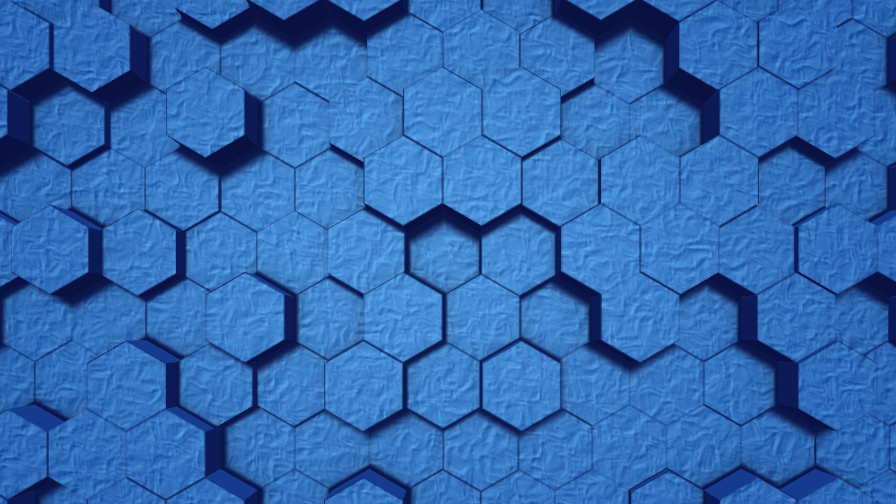
Reproduce this pattern procedurally as a WebGL 1 fragment shader.

```glsl
precision highp float;
uniform vec2 u_resolution;

const vec2 GRID = vec2(1.0, 1.7320508);
const float SIXTH_TURN = 1.0471976;
const int LEVELS = 24;

float hash(vec2 p) {
  vec3 q = fract(p.xyx * 0.1031);
  q += dot(q, q.yzx + 33.33);
  return fract((q.x + q.y) * q.z);
}

float noise(vec2 p) {
  vec2 i = floor(p), f = fract(p);
  f = f * f * (3.0 - 2.0 * f);
  return mix(mix(hash(i), hash(i + vec2(1.0, 0.0)), f.x),
             mix(hash(i + vec2(0.0, 1.0)), hash(i + 1.0), f.x), f.y);
}

// Warped ridges of the stucco surface
float relief(vec2 p) {
  p += 0.9 * vec2(noise(p * 0.8), noise(p * 0.8 + 19.0));
  float sum = 0.0, amp = 0.5;
  for (int i = 0; i < 3; i++) {
    sum += amp * abs(2.0 * noise(p) - 1.0);
    p = p * 2.03 + 7.1;
    amp *= 0.55;
  }
  return sum;
}

float emboss(vec2 p, vec2 offset) {
  return relief(p + offset) - relief(p - offset);
}

// xy: position within the hexagon, zw: its id in half steps
vec4 hexCell(vec2 q) {
  vec2 idA = floor(q / GRID + 0.5);
  vec2 idB = floor(q / GRID) + 0.5;
  vec2 a = q - idA * GRID, b = q - idB * GRID;
  return dot(a, a) < dot(b, b) ? vec4(a, idA) : vec4(b, idB);
}

float tileHeight(vec2 id) {
  return smoothstep(0.38, 0.78, hash(id * 2.0 + 41.0));
}

vec2 direction(float sector) {
  return vec2(cos(sector * SIXTH_TURN), sin(sector * SIXTH_TURN));
}

// Grid position seen at a screen point on a plane of the given height
vec2 project(vec2 p, float height) {
  vec2 eye = vec2(0.02, -0.17);
  vec2 ground = eye + (p - eye) * (1.0 - 0.06 * height);
  return ground / 0.1475 + vec2(0.06, 0.03);
}

vec3 wallColour(vec2 local, vec3 shadowTint) {
  float sector = floor(atan(local.y, local.x) / SIXTH_TURN + 0.5);
  float lit = smoothstep(-0.4, 0.85, direction(sector).y);
  return mix(shadowTint, vec3(0.08, 0.23, 0.56), lit);
}

// Seams and shadows from the six neighbours of a tile
vec3 topColour(vec4 cell, vec3 base, vec3 shadowTint) {
  float height = tileHeight(cell.zw);
  float shade = 0.0, seam = 0.0, occlusion = 0.0;
  for (int i = 0; i < 6; i++) {
    vec2 n = direction(float(i));
    vec2 neighbour = floor(2.0 * (cell.zw + n / GRID) + 0.5) * 0.5;
    float edge = 0.5 - dot(cell.xy, n);
    float rise = max(tileHeight(neighbour) - height, 0.0);
    float reach = rise * (0.04 + 0.09 * max(n.y, 0.0) + 0.03 * max(-n.x, 0.0));
    float shadow = 1.0 - smoothstep(0.5 * reach, 1.7 * reach + 0.012, edge);
    shade = max(shade, shadow * smoothstep(0.0, 0.2, rise));
    occlusion += rise * exp(-9.0 * edge);
    float strength = 0.12 + 0.6 * hash((cell.zw + neighbour) * 2.0 + 5.0);
    seam = max(seam, strength * (1.0 - smoothstep(0.006, 0.022, edge)));
  }
  vec3 colour = base * (1.0 - 0.28 * min(occlusion, 1.0));
  return mix(colour, shadowTint, max(0.93 * shade, seam));
}

// Descend through the levels to the first tile in the line of sight
vec3 shadeTiles(vec2 p, vec3 base, vec3 shadowTint) {
  vec4 cell = vec4(0.0);
  for (int i = 0; i <= LEVELS; i++) {
    float level = 1.0 - float(i) / float(LEVELS);
    cell = hexCell(project(p, level));
    if (tileHeight(cell.zw) + 0.001 >= level) break;
  }
  vec4 top = hexCell(project(p, tileHeight(cell.zw)));
  bool onTop = distance(top.zw, cell.zw) < 0.1;
  if (onTop) return topColour(top, base, shadowTint);
  return wallColour(cell.xy, shadowTint);
}

void main() {
  vec2 p = (gl_FragCoord.xy - 0.5 * u_resolution) / u_resolution.y;

  // Central glow and stucco grain
  float glow = 0.9 - 0.85 * smoothstep(0.0, 1.0, length((p - vec2(-0.05, 0.02)) * vec2(0.9, 1.15)));
  float grain = emboss(p * 44.0, vec2(-0.09, 0.11));
  float tone = clamp(glow + 1.5 * grain, -0.6, 1.35);
  vec3 base = mix(vec3(0.16, 0.39, 0.70), vec3(0.30, 0.59, 0.87), tone);

  // Four samples smooth the silhouettes
  vec3 colour = vec3(0.0);
  for (int i = 0; i < 4; i++) {
    float k = float(i);
    vec2 jitter = vec2(mod(k, 2.0), floor(k * 0.5)) * 0.5 - 0.25;
    colour += shadeTiles(p + jitter / u_resolution.y, base, vec3(0.035, 0.065, 0.26));
  }
  gl_FragColor = vec4(colour * 0.25, 1.0);
}
```
